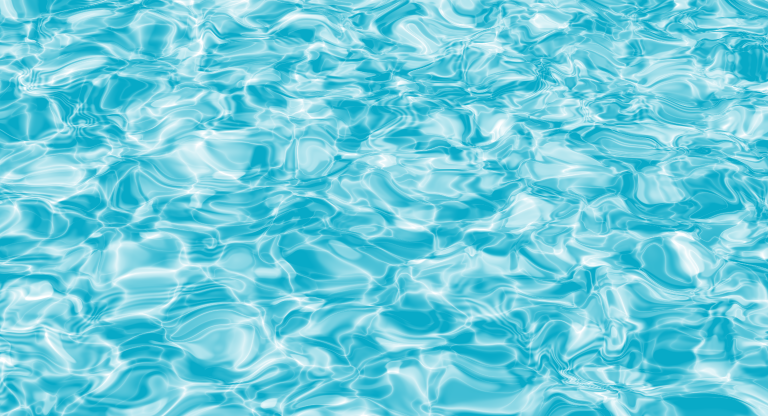
Give the GLSL for this texture, as a Shadertoy shader.

```glsl
#define DEEP vec3(0.03, 0.665, 0.78)
#define GLINT vec3(1.0, 1.0, 1.0)
#define ZOOM 1.25
#define CELLS 5.6
#define WARP 0.16
#define CHOP 0.075
#define FACET_GAIN 0.33
#define WEB_GAIN 0.56
#define RIDGE_GAIN 0.36
#define RIPPLE_GAIN 0.16
#define WRINKLE_GAIN 0.26
#define SAMPLES 2

float hash(vec2 p) {
    return fract(sin(dot(p, vec2(127.1, 311.7))) * 43758.5453);
}

float noise(vec2 p) {
    vec2 i = floor(p), f = fract(p);
    f = f * f * f * (f * (f * 6.0 - 15.0) + 10.0);
    return mix(mix(hash(i), hash(i + vec2(1, 0)), f.x),
               mix(hash(i + vec2(0, 1)), hash(i + vec2(1, 1)), f.x), f.y);
}

vec2 swirl(vec2 p) {
    return vec2(noise(p), noise(p + vec2(37.2, 17.9))) - 0.5;
}

// Bright crest along the middle level of the noise
float ridge(vec2 p) {
    return 1.0 - abs(2.0 * noise(p) - 1.0);
}

// Gap between the two nearest cell centres: zero on the cell borders
float cellGap(vec2 p) {
    vec2 i = floor(p);
    float near = 9.0, next = 9.0;
    for (int y = -1; y <= 1; y++)
    for (int x = -1; x <= 1; x++) {
        vec2 c = i + vec2(x, y);
        float d = length(c + vec2(hash(c), hash(c + 51.7)) - p);
        next = min(next, max(near, d));
        near = min(near, d);
    }
    return next - near;
}

float waterTone(vec2 uv) {
    // Perspective: waves shrink and flatten towards the top
    vec2 p = vec2((uv.x - 0.9) * (1.0 + 0.45 * uv.y), uv.y * (1.5 + 0.6 * uv.y));
    p = p * ZOOM + 8.0;
    float choppy = smoothstep(-0.4, 0.5, 0.6 * (uv.x - 0.9) + 0.8 * (uv.y - 0.5)
                              + 0.6 * (noise(p * 3.0) - 0.5));

    // Refraction bends everything below the surface
    vec2 q = p + WARP * swirl(p * 4.5);
    q += CHOP * swirl(q * 11.0 + 5.0);
    q += CHOP * mix(0.25, 0.75, choppy) * swirl(q * vec2(19.0, 25.0));

    // Pale and deep patches with crisp borders
    float facets = smoothstep(0.38, 0.62, noise(q * vec2(8.0, 9.0) + 3.0));
    float shade = noise(q * vec2(13.0, 17.0) + 9.0);
    float wrinkles = smoothstep(0.25, 0.75, noise(q * vec2(23.0, 33.0) + 15.0));

    // Web of light: thin cores inside a soft glow
    float gap = cellGap(q * CELLS);
    float width = mix(0.03, 0.17, noise(p * 8.0 + 21.0));
    float web = 0.75 * exp(-gap / width) + 0.25 * exp(-gap * 5.0);
    web *= mix(1.0, 0.7, choppy);

    // Fine bent filaments, ring ripples and white glints
    float fine = pow(ridge(q * vec2(9.0, 12.0) + 31.0), 9.0)
               + mix(0.4, 0.9, choppy) * pow(ridge(q * vec2(17.0, 23.0) + 13.0), 7.0);
    float rings = sin(60.0 * noise(q * 4.0 + 43.0))
                * smoothstep(0.35, 0.7, noise(p * 5.0 + 61.0));
    float glints = smoothstep(0.76, 0.84, noise(q * vec2(10.0, 12.0) + 77.0));

    float tone = FACET_GAIN * facets + 0.24 * (shade - 0.5) + WEB_GAIN * web
               + RIDGE_GAIN * fine + RIPPLE_GAIN * rings + 0.35 * glints
               + WRINKLE_GAIN * (wrinkles - 0.5) * mix(0.6, 1.3, choppy);
    tone = mix(tone, 0.48 + 0.9 * (tone - 0.45), choppy);

    // Soft shoulder keeps only the brightest light white
    tone -= 0.45 * max(tone - 0.65, 0.0);
    return clamp(tone, 0.0, 1.0);
}

void mainImage(out vec4 fragColor, in vec2 fragCoord) {
    // Average a small grid of samples for smooth edges
    float tone = 0.0;
    for (int y = 0; y < SAMPLES; y++)
    for (int x = 0; x < SAMPLES; x++) {
        vec2 offset = (vec2(x, y) + 0.5) / float(SAMPLES) - 0.5;
        tone += waterTone((fragCoord + offset) / iResolution.y);
    }
    tone /= float(SAMPLES * SAMPLES);
    fragColor = vec4(mix(DEEP, GLINT, tone), 1.0);
}
```
